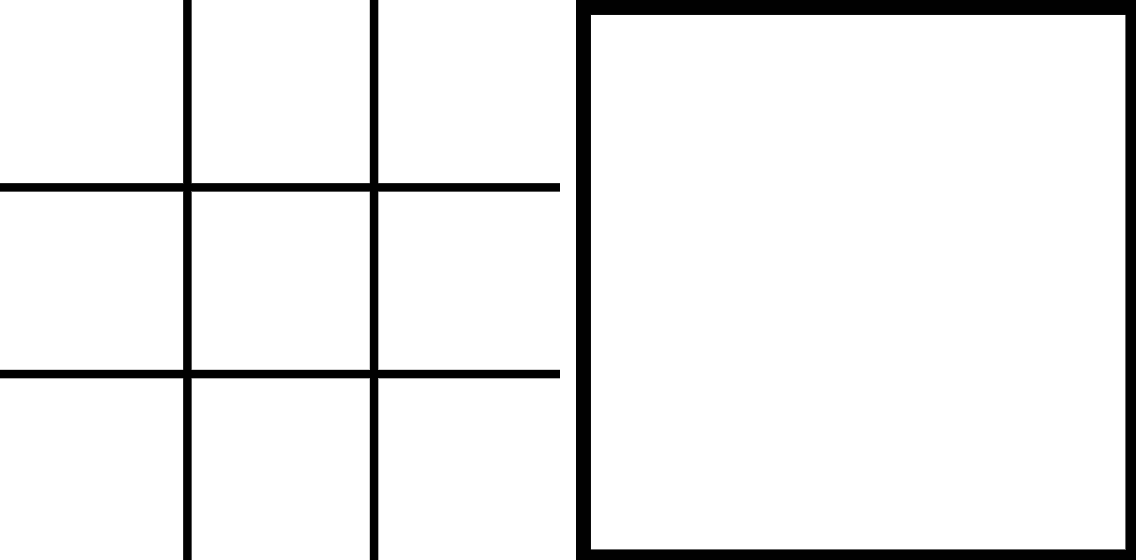
Left: the whole. Right: its middle third, enlarged.
Give the GLSL for this pattern, as a WebGL 2 fragment shader.

```glsl
#version 300 es
precision highp float;

#define REPEATS 3.0
#define LINE_WIDTH 0.0152
#define GRID_SHIFT vec2(0.0013, -0.0013)
#define PAPER_COLOR vec3(1.0)
#define INK_COLOR vec3(0.005)

uniform vec2 u_resolution;
out vec4 fragColor;

// Distance on each axis to the nearest inner grid line; the outer border stays open
vec2 gridDistance(vec2 p) {
    vec2 q = p - GRID_SHIFT;
    vec2 nearestLine = clamp(floor(q * REPEATS + 0.5), 1.0, REPEATS - 1.0);
    return abs(q - nearestLine / REPEATS);
}

void main() {
    vec2 uv = gl_FragCoord.xy / u_resolution;

    // Edges blend over one pixel
    vec2 inset = 0.5 * LINE_WIDTH - gridDistance(uv);
    vec2 coverage = clamp(inset * u_resolution + 0.5, 0.0, 1.0);
    float ink = max(coverage.x, coverage.y);

    fragColor = vec4(mix(PAPER_COLOR, INK_COLOR, ink), 1.0);
}
```
